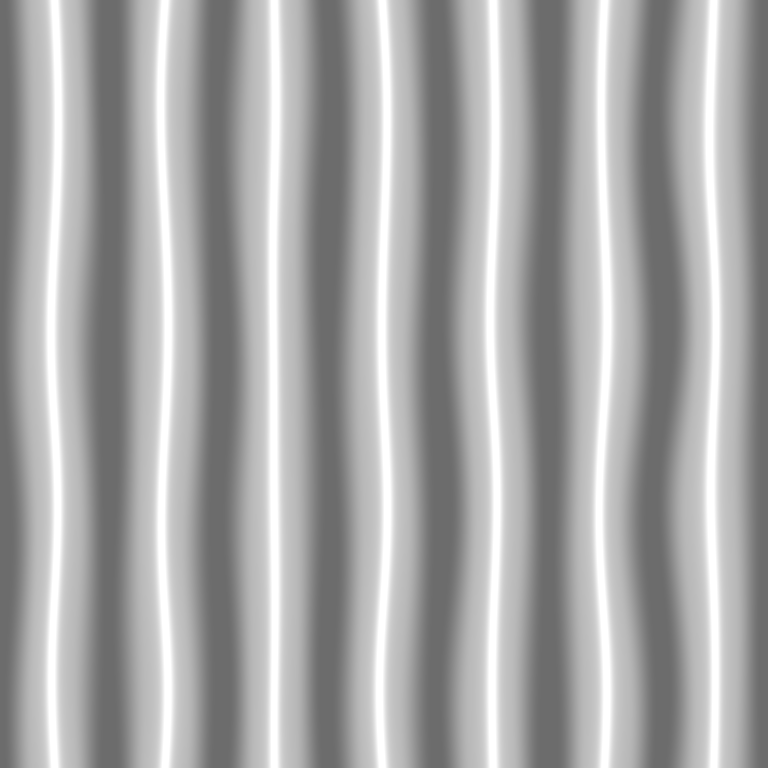
Reproduce this texture procedurally as a WebGL 1 fragment shader.

```glsl
precision highp float;
// Soft grey vertical folds, each with a thin bright crest and a dark valley.
// A ridge profile repeats across the canvas; layered sines with whole
// frequencies sway the crests and swell the flanks, so every edge wraps.

uniform vec2 u_resolution;

#define RIDGES 7.0         // folds across the canvas
#define SWAY 0.03          // sideways drift, in fold widths
#define SWELL 0.05         // change of flank width, in half folds
#define VALLEY_GREY 0.418
#define FLANK_GREY 0.685
#define FLANK_START 0.36   // distances from crest, in half folds
#define FLANK_END 0.90
#define GLOW 0.20          // broad light around the crest
#define GLOW_FALLOFF 4.0
#define CREST 0.20         // thin highlight
#define CREST_WIDTH 0.10

const float TAU = 6.2831853;

// Sine wave with whole cycle counts across and up the canvas
float wave(vec2 uv, vec2 cycles, float phase) {
  return sin(TAU * dot(uv, cycles) + phase);
}

// Sideways offset: standing waves that differ from fold to fold
float sway(vec2 uv) {
  float x = TAU * uv.x;
  float across = 0.96 * cos(2.0 * x - 0.63)
               + 0.55 * cos(3.0 * x - 0.89)
               + 0.55 * cos(x - 2.98);
  float up = cos(2.0 * TAU * uv.y + 2.01);
  float drift = 0.25 * wave(uv, vec2(3.0, 1.0), 0.8)
              + 0.15 * wave(uv, vec2(-2.0, 3.0), 2.4);
  return SWAY * (across * up + drift);
}

// Uneven flank width, independent on the two sides of a crest
float swell(vec2 uv) {
  return SWELL * (0.6 * wave(uv, vec2(5.0, 2.0), 1.1)
                + 0.4 * wave(uv, vec2(-4.0, 1.0), 3.7));
}

// Brightness from crest (0) to valley (1)
float foldShade(float d, float widening) {
  float flank = 1.0 - smoothstep(FLANK_START, FLANK_END, d - widening);
  float glow = GLOW * exp(-GLOW_FALLOFF * d);
  float crest = CREST * exp(-d * d / (CREST_WIDTH * CREST_WIDTH));
  return mix(VALLEY_GREY, FLANK_GREY, flank) + glow + crest;
}

void main() {
  vec2 uv = gl_FragCoord.xy / u_resolution;

  // Distance to the nearest crest, in half folds
  float fold = fract(uv.x * RIDGES - sway(uv));
  float crestDistance = abs(fold - 0.5) * 2.0;

  float grey = foldShade(crestDistance, swell(uv));
  gl_FragColor = vec4(vec3(clamp(grey, 0.0, 1.0)), 1.0);
}
```
